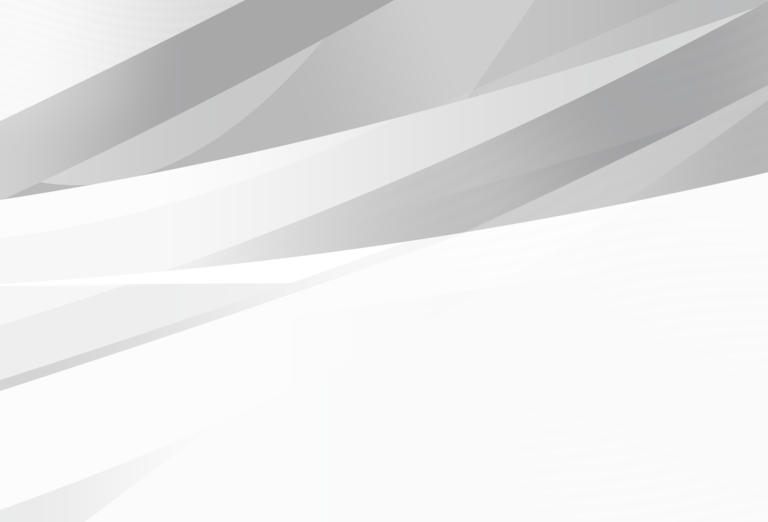
Give the GLSL for this background, as a Shadertoy shader.

```glsl
// Parabola given by its heights at the left, middle and right of the canvas
float arc(float x, float left, float mid, float right) {
    float bend = 2.0 * (left + right - 2.0 * mid);
    return left + x * (right - left - bend) + bend * x * x;
}

// Coverage of the area under a curve, with a smooth edge
float under(float y, float curve) {
    float soft = 0.9 / iResolution.y;
    return smoothstep(-soft, soft, curve - y);
}

// Fine parallel strands, gently bent by layered sines
float strands(vec2 p, float slope, float count) {
    float phase = p.y - slope * p.x + 0.02 * sin(p.x * 7.0) + 0.008 * sin(p.x * 17.0 + p.y * 5.0);
    return sin(phase * count) * (0.6 + 0.4 * sin(p.x * 9.0 + p.y * 13.0));
}

void mainImage(out vec4 fragColor, in vec2 fragCoord) {
    vec2 p = fragCoord / iResolution.xy;
    float x = p.x, y = p.y;

    // Main sweeping edges
    float panel = under(y, arc(x, 0.768, 1.138, 1.546));
    float streak = under(y, arc(x, 0.615, 0.989, 1.431));
    float blade = under(y, arc(x, 0.672, 1.077, 2.830));
    float ribbon = under(y, arc(x, 0.617, 0.768, 0.994));
    float fold = under(y, arc(x, 0.377, 0.644, 0.998));
    float floorEdge = under(y, arc(x, 0.456, 0.531, 0.670));

    // Upper dark bands
    float shade = mix(0.82, 0.66, smoothstep(-0.02, 0.25, x));
    shade += 0.04 * (1.0 - smoothstep(0.1, 0.2, x - 0.2 * (y - 0.7))) * smoothstep(0.7, 0.85, y);
    float lightBand = mix(0.85, 0.79, smoothstep(0.0, 0.3, x));
    float greyBand = mix(0.73, 0.81, smoothstep(0.36, 0.62, x + 0.25 * (y - 0.85)));
    float slant = under(y, 0.847 + (x - 0.625) * 2.14);
    greyBand = mix(greyBand, mix(0.77, 0.71, smoothstep(0.65, 0.95, x)), slant);
    greyBand += 0.03 * under(y, 0.433 + 0.64 * x) * smoothstep(0.55, 0.65, x);
    shade = mix(shade, mix(lightBand, greyBand, blade), streak);

    // Pale panel in the upper left
    float pale = mix(0.975, 0.85, smoothstep(0.03, 0.33, x));
    pale += 0.006 * strands(p, -0.25 + 0.4 * x, 330.0);
    shade = mix(pale, shade, panel);

    // Long white ribbon
    float white = mix(0.99, 0.86, smoothstep(0.15, 0.85, x));
    white -= 0.022 * under(y, arc(x, 0.544, 0.762, 1.228)) * (1.0 - 0.6 * x);
    shade = mix(shade, white, ribbon);

    // Grey wing on the right, with its lighter and darker facets
    float wing = mix(0.965, 0.77, smoothstep(0.12, 0.60, x));
    wing = mix(wing, 0.66, smoothstep(0.55, 0.85, x + 0.5 * (y - 0.72)));
    wing += 0.05 * smoothstep(0.9, 1.05, x);
    float crease = under(y, arc(x, 0.406, 0.592, 0.812));
    wing -= 0.025 * crease * smoothstep(0.4, 0.75, x);
    float facet = under(y, arc(x, 0.195, 0.487, 0.837));
    wing = mix(wing, mix(0.81, 0.78, smoothstep(0.7, 1.0, x)), facet);
    float corner = under(y, arc(x, -0.111, 0.310, 0.808));
    wing = mix(wing, mix(0.79, 0.72, smoothstep(0.8, 0.98, x)), corner);
    wing += 0.004 * strands(p, 0.7, 190.0);
    shade = mix(shade, wing, fold);

    // White floor with pale veils at its left
    float veil = mix(0.965, 0.935, fold);
    veil = mix(veil, 0.965, smoothstep(0.2, 0.6, x));
    float sliver = under(y, 0.454 + 0.01 * x) * smoothstep(-0.01, 0.22, x + 2.0 * (0.454 - y));
    veil = mix(1.0, veil, max(sliver, under(y, 0.452)));
    float rim = under(y, arc(x, 0.272, 0.521, 0.800));
    veil = mix(veil, mix(0.83, 0.97, smoothstep(0.0, 0.5, x)), rim);
    float ground = under(y, arc(x, 0.251, 0.498, 0.766));
    float base = 0.99 - 0.012 * under(y, arc(x, 0.310, 0.421, 0.521)) * smoothstep(0.25, 0.6, x);
    float lower = under(y, arc(x, 0.023, 0.341, 0.770));
    base = mix(base, 0.982, lower * 0.8);
    float wedge = lower * (1.0 - under(y, arc(x, -0.123, 0.425, 0.950)));
    base = mix(base, mix(0.92, 0.98, smoothstep(0.02, 0.27, x)), wedge);
    base += 0.003 * strands(p, 0.3, 240.0) * smoothstep(0.4, 0.9, x);
    shade = mix(shade, mix(veil, base, ground), floorEdge);

    // Slight cool tint in the darker tones
    vec3 color = vec3(shade) + vec3(-0.006, -0.002, 0.012) * (1.0 - shade);
    fragColor = vec4(clamp(color, 0.0, 1.0), 1.0);
}
```
